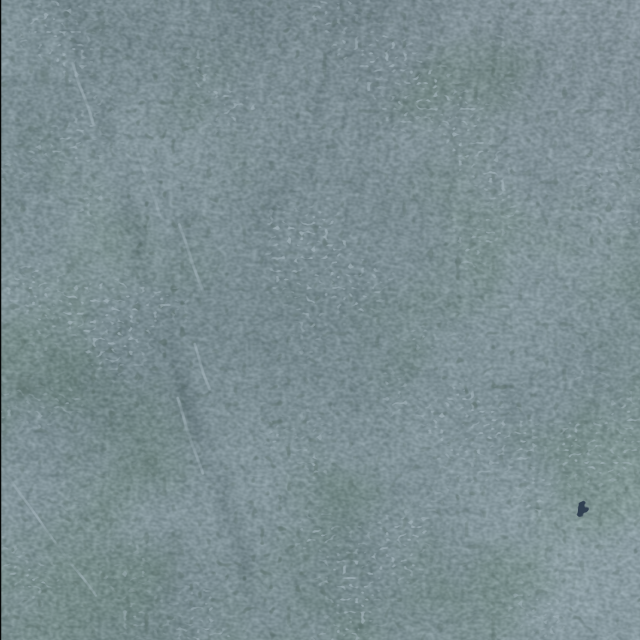
Reproduce this texture procedurally as a WebGL 2 fragment shader.

```glsl
#version 300 es
precision highp float;
// Weathered blue-grey concrete: cloudy tone, green stains, fine grain and pits.
// Layers of gradient noise are summed into a tone, then slanted drag marks,
// thin scratches, one dark chip and a dark left edge are laid on top.

uniform vec2 u_resolution;
out vec4 fragColor;

const vec3 CONCRETE = vec3(0.497, 0.568, 0.592);
const vec3 STAIN_SHIFT = vec3(-0.045, -0.032, -0.062);
const vec3 MOSS = vec3(0.33, 0.41, 0.39);
const vec3 CHALK = vec3(0.65, 0.71, 0.74);
const vec3 CHIP = vec3(0.19, 0.25, 0.32);
const vec3 EDGE = vec3(0.02, 0.03, 0.03);

float hash(vec2 cell) {
    uvec2 k = uvec2(ivec2(cell)) * uvec2(1597u, 3571u);
    uint n = (k.x ^ (k.y << 7)) * 2657u + k.y;
    n = (n ^ (n >> 15)) * 73939u;
    n = (n ^ (n >> 13)) * 91711u;
    return float((n ^ (n >> 16)) & 65535u) / 65536.0;
}

vec2 gradient(vec2 cell) {
    float angle = 6.28318 * hash(cell);
    return vec2(cos(angle), sin(angle));
}

float noise(vec2 p) {
    vec2 i = floor(p), f = p - i;
    vec2 w = f * f * f * (f * (f * 6.0 - 15.0) + 10.0);
    vec2 e = vec2(1.0, 0.0);
    float low = mix(dot(gradient(i), f), dot(gradient(i + e), f - e), w.x);
    float high = mix(dot(gradient(i + e.yx), f - e.yx),
                     dot(gradient(i + 1.0), f - 1.0), w.x);
    return mix(low, high, w.y);
}

mat2 rotation(float a) {
    return mat2(cos(a), sin(a), -sin(a), cos(a));
}

float fbm(vec2 p, int octaves) {
    float sum = 0.0, weight = 0.5;
    for (int i = 0; i < octaves; i++) {
        sum += weight * noise(p);
        p = rotation(0.6) * p * 2.03 + 17.3;
        weight *= 0.5;
    }
    return sum;
}

float segmentDistance(vec2 p, vec2 a, vec2 b) {
    vec2 pa = p - a, ba = b - a;
    return length(pa - ba * clamp(dot(pa, ba) / dot(ba, ba), 0.0, 1.0));
}

// Thin line, broken up along its length.
float scratch(vec2 p, vec2 a, vec2 b, float width) {
    vec2 wobble = 0.004 * vec2(noise(p * 14.0 + 5.0), noise(p * 14.0 + 31.0));
    float line = 1.0 - smoothstep(0.2 * width, width, segmentDistance(p + wobble, a, b));
    return line * clamp(0.65 + 1.1 * noise(p * 45.0), 0.0, 1.0);
}

// Horizontal position of the slanted drag mark at a given height.
float dragLine(float y) {
    return 0.42 - 0.36 * y + 0.05 * y * y;
}

float grain(vec2 p) {
    vec2 q = rotation(0.12) * p;
    return 0.075 * noise(q * vec2(150.0, 195.0))
         + 0.065 * noise(q * vec2(95.0, 130.0) + 41.0)
         + 0.035 * noise(q * vec2(42.0, 50.0) + 83.0);
}

void main() {
    vec2 p = gl_FragCoord.xy / u_resolution;
    vec2 along = rotation(-0.24) * vec2(-p.x, p.y);

    // Broad tone and fine surface
    float tone = 0.11 * fbm(p * 3.2 + 9.0, 5) + grain(p);
    tone += 0.035 * noise(along * vec2(55.0, 5.0)) * smoothstep(0.2, 0.9, p.y);
    tone -= 0.022 * smoothstep(0.45, 1.0, p.y) * smoothstep(0.1, 0.4, p.x);
    tone += 0.03 * smoothstep(0.75, 1.0, p.x);
    vec3 color = CONCRETE + tone * vec3(1.0, 0.97, 1.0);

    // Green stains low down, faint violet cast high up
    float stain = smoothstep(-0.05, 0.3, fbm(p * 3.6 + 51.0, 5) + 0.22 * (0.55 - p.y));
    color += STAIN_SHIFT * stain;
    color += vec3(0.012, 0.0, 0.006) * smoothstep(0.4, 1.0, p.y) * p.x;

    // Dark pits, mossy clusters and chalky flecks
    float patches = fbm(p * 6.0 + 23.0, 3);
    float pits = smoothstep(0.22, 0.52, noise(p * 72.0 + 7.0));
    color = mix(color, MOSS, pits * (0.3 + 0.8 * clamp(patches, 0.0, 0.3)));
    float moss = smoothstep(0.16, 0.42, fbm(p * 13.0 + 67.0, 4)) * smoothstep(0.5, 0.0, p.x);
    color = mix(color, MOSS, 0.55 * moss);
    float flecks = smoothstep(0.18, 0.5, noise(p * vec2(105.0, 150.0) + 3.0));
    color = mix(color, CHALK, flecks * (0.15 + 0.55 * smoothstep(0.0, 0.2, fbm(p * 5.0 + 77.0, 3))));

    // Slanted drag mark and the scratches beside it
    float offset = p.x - dragLine(p.y) + 0.012 * noise(p * 9.0);
    float drag = exp(-pow(offset / 0.017, 2.0)) * clamp(0.5 + noise(p * vec2(22.0, 7.0)), 0.0, 1.0);
    color -= 0.06 * drag;
    for (int i = 0; i < 5; i++) {
        float k = float(i);
        float y = 0.22 + 0.14 * k + 0.05 * hash(vec2(k, 4.0));
        vec2 a = vec2(dragLine(y) + 0.1 * hash(vec2(k, 9.0)) - 0.02, y);
        vec2 b = a + vec2(-0.33, 1.0) * (0.05 + 0.07 * hash(vec2(k, 15.0)));
        color = mix(color, CHALK, (0.3 + 0.4 * hash(vec2(k, 21.0))) * scratch(p, a, b, 0.0035));
    }
    color = mix(color, CHALK, 0.6 * scratch(p, vec2(0.0, 0.27), vec2(0.15, 0.07), 0.003));

    // Dark chip and left edge
    float chip = length((p - vec2(0.91, 0.205)) * vec2(1.15, 0.85)) + 0.008 * noise(p * 110.0);
    color = mix(color, CHIP, 1.0 - smoothstep(0.007, 0.0105, chip));
    color = mix(EDGE, color, smoothstep(0.001, 0.003, p.x));

    fragColor = vec4(clamp(color, 0.0, 1.0), 1.0);
}
```
